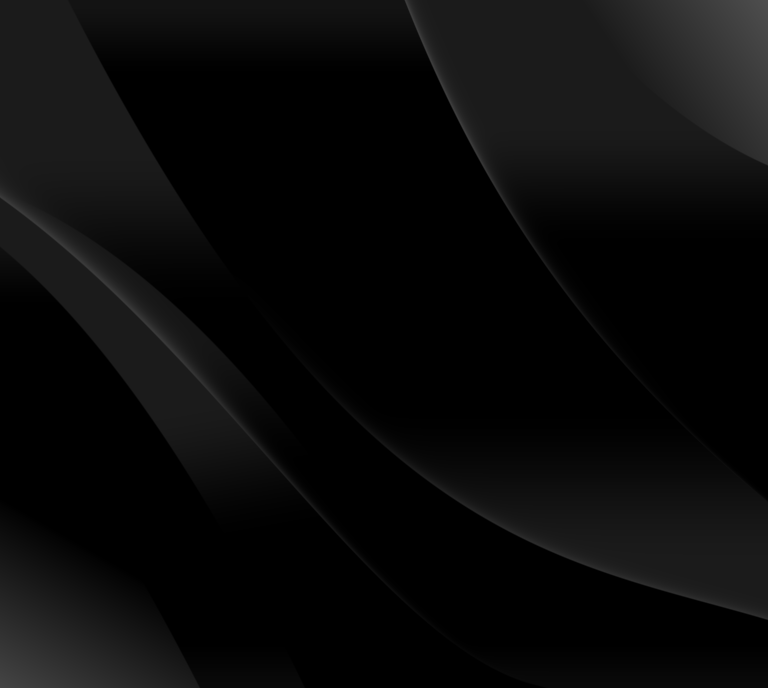
This background is drawn by a Shadertoy shader. Its source:

```glsl
// Dark overlapping sheets with sweeping curved edges, soft fades and thin lit rims.
// Each edge is a quartic polynomial turned into an approximate signed distance;
// sheets are painted back to front, each with its own gradient.

// Signed distance from p to the curve y = f(x), positive where p.y > f(p.x).
// c holds the coefficients of degree 0 to 3, quartic that of degree 4;
// scale gives the true length of each axis.
float curveDistance(vec2 p, vec2 scale, vec4 c, float quartic) {
    float x = p.x;
    float height = c.x + x * (c.y + x * (c.z + x * (c.w + x * quartic)));
    float slope = c.y + x * (2.0 * c.z + x * (3.0 * c.w + x * 4.0 * quartic));
    slope *= scale.y / scale.x;
    return (p.y - height) * scale.y / sqrt(1.0 + slope * slope);
}

// Smooth coverage of the positive side of an edge.
float cover(float distanceToEdge, float pixel) {
    return smoothstep(-pixel, pixel, distanceToEdge);
}

// Falls from one to zero between start and end.
float fade(float start, float end, float value) {
    return 1.0 - smoothstep(start, end, value);
}

// Light that decays inward from an edge.
float rim(float inside, float width) {
    return exp(-max(inside, 0.0) / width);
}

void mainImage(out vec4 fragColor, in vec2 fragCoord) {
    vec2 uv = fragCoord / iResolution.xy;
    float x = uv.x;
    float depth = 1.0 - uv.y;
    vec2 p = vec2(x, depth);
    vec2 scale = vec2(1.0, iResolution.y / iResolution.x);
    float pixel = 1.0 / iResolution.x;
    const float SHEET = 0.105;

    // Edges of the sheets; the diagonal continues as a straight tail
    float tail = max(x - 0.7, 0.0);
    vec2 diagonalPoint = vec2(x - tail, depth - 0.3 * tail);
    float rightSide = curveDistance(p.yx, scale.yx, vec4(0.527, 0.3536, 0.2185, 0.253), 0.0);
    float middleSide = -curveDistance(p, scale, vec4(-0.2043, 2.425, -1.2643, -0.6554), 0.6);
    float diagonal = curveDistance(diagonalPoint, scale, vec4(0.287, 0.7984, 0.9492, 0.1471), -1.5206);
    float foldTop = curveDistance(p, scale, vec4(0.278, 0.44, 1.27, 0.0), 0.0);
    float stripEnd = curveDistance(p, scale, vec4(0.3586, 0.92, 1.75, 0.0), 0.0);
    float lowerGlow = curveDistance(p, scale, vec4(0.5328, 1.404, 1.5, 0.0), 0.0);
    float upperGlow = -curveDistance(p, scale, vec4(-1.7495, 3.49, -1.5, 0.0), 0.0);

    // Upper left sheet
    float bottomHaze = 0.035 * smoothstep(0.93, 1.0, depth);
    float shade = SHEET * fade(0.22, 0.45, depth) + bottomHaze;

    // Wide middle sheet, lit along its lower edge
    float middle = 0.075 * fade(0.0, 0.115, depth) + SHEET * smoothstep(0.59, 0.82, depth);
    middle += 0.085 * rim(middleSide, 0.007) * smoothstep(0.28, 0.52, x);
    shade = mix(shade, middle, cover(middleSide, pixel));

    // Right sheet with the corner glow
    float right = SHEET * fade(0.18, 0.36, depth);
    float cornerRamp = clamp((x - 0.755 - 0.6 * depth) / 0.26, 0.0, 1.0);
    float corner = mix(SHEET, 0.32, cornerRamp);
    right = mix(right, corner, cover(upperGlow, pixel) * smoothstep(0.0, 0.02, cornerRamp));
    right += 0.12 * rim(rightSide, 0.007) * fade(0.25, 0.65, depth);
    right += 0.06 * rim(rightSide, 0.002);
    shade = mix(shade, right, cover(rightSide, pixel));

    // Narrow fold above the diagonal, with its lit crease
    float fold = 0.085 * fade(0.48, 0.68, depth);
    shade = mix(shade, fold, cover(foldTop, pixel));
    float creaseWidth = mix(0.011, 0.003, smoothstep(0.1, 0.5, x));
    shade += (0.11 * fade(0.3, 0.6, x) + 0.05 * fade(0.5, 0.72, x)) * rim(-diagonal, creaseWidth);

    // Strip below the diagonal
    float strip = SHEET * fade(0.58, 0.79, depth + 0.2 * (x - 0.3));
    shade = mix(shade, strip, cover(diagonal, pixel));

    // Dark lower left sheet and its corner glow
    float lower = 0.07 * fade(0.34, 0.45, depth) + bottomHaze;
    float lowerRamp = clamp((depth - 0.72 - 0.64 * x) / 0.28, 0.0, 1.0);
    lower = mix(lower, 0.27 * lowerRamp, cover(lowerGlow, pixel) * smoothstep(0.0, 0.05, lowerRamp));
    shade = mix(shade, lower, cover(stripEnd, pixel));

    fragColor = vec4(vec3(shade), 1.0);
}
```
